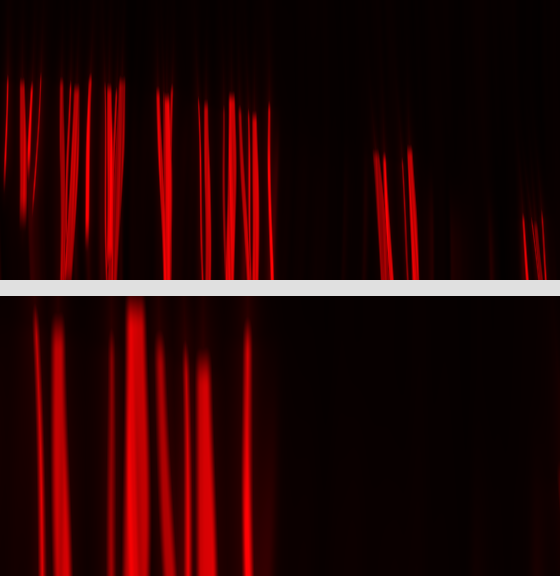
Top, the full canvas; bottom, a detail of the centre.
A Shadertoy shader for this background:

```glsl
// Dark red curtain folds with bundles of glowing strands hanging below a sloping light edge.
// Bundles and strands are looped; golden-ratio style sequences vary their width,
// lean and length, and stretched value noise makes the folds and filaments.

#define BUNDLES 12
#define STRANDS 4
#define BUNDLE_STEP 0.166
#define EDGE_SOFTNESS 0.005
#define MIN_WIDTH 0.0025
#define EXTRA_WIDTH 0.0125
#define HALO 0.17
#define FOLD_LIGHT 0.036
#define GLOW_RED vec3(1.0, 0.003, 0.012)

float hash(vec2 p) {
    p = fract(p * vec2(0.1031, 0.1137));
    p += dot(p, p.yx + 33.33);
    return fract((p.x + p.y) * p.x * 7.31);
}

float noise(vec2 p) {
    vec2 cell = floor(p), f = fract(p);
    f = f * f * (3.0 - 2.0 * f);
    float low = mix(hash(cell), hash(cell + vec2(1, 0)), f.x);
    float high = mix(hash(cell + vec2(0, 1)), hash(cell + vec2(1, 1)), f.x);
    return mix(low, high, f.y);
}

// Evenly spread pseudo-random values for strand number n
vec4 spread(float n) {
    return fract(n * vec4(0.6180, 0.7549, 0.5698, 0.8192) + vec4(0.2, 0.5, 0.8, 0.1));
}

// Height of the sloping edge where the light begins
float lightEdge(float x) {
    return 0.74 - 0.14 * x * x;
}

// Dim vertical folds, slightly warmer below the light edge
float curtain(vec2 p) {
    float bentX = p.x + 0.02 * sin(p.y * 2.0 + p.x * 3.0);
    float fold = 0.6 * noise(vec2(bentX * 18.0, p.y * 0.8))
               + 0.4 * noise(vec2(bentX * 55.0 + 9.0, p.y * 1.3));
    float top = lightEdge(p.x);
    float below = 1.0 - smoothstep(top - 0.25, top + 0.06, p.y);
    float leftSide = 1.0 - smoothstep(0.8, 1.3, p.x);
    float streak = pow(noise(vec2(bentX * 42.0 + 31.0, p.y * 0.7)), 5.0);
    return 0.008 + FOLD_LIGHT * fold
         + below * (0.055 * fold * leftSide + 0.14 * streak);
}

// One strand: soft-sided core, dim halo, and a faint trail above its top
float strand(vec2 p, float rootX, float offset, vec4 r) {
    float top = lightEdge(rootX) + 0.05 * (r.y - 0.5);
    float bottom = 0.36 - 1.1 * rootX + 0.3 * (r.z - 0.5);
    float drop = top - p.y;
    float lean = mix(-0.035, 0.09, rootX * 0.5) + 0.05 * (r.w - 0.5);
    float axis = rootX + offset * (1.0 - 0.5 * drop) + lean * drop
               + 0.003 * sin(drop * 7.0 + r.x * 6.28);
    float d = abs(p.x - axis);

    float width = (MIN_WIDTH + EXTRA_WIDTH * r.x * r.x)
                * mix(0.75, 1.1, smoothstep(0.0, 0.3, drop));
    float soft = max(EDGE_SOFTNESS, 1.0 / iResolution.y);
    float core = 1.0 - smoothstep(width - soft, width + soft, d);
    float filament = noise(vec2((p.x - lean * drop) * 190.0, p.y * 2.5));
    core *= mix(0.5, 1.0, sqrt(r.z)) * mix(0.72, 1.06, filament);

    float lit = smoothstep(-0.015, 0.05, drop)
              * smoothstep(bottom - 0.07, bottom + 0.09, p.y);
    float halo = HALO * exp(-d / 0.014);
    float trail = 0.13 * exp(-d / 0.012 - max(-drop, 0.0) / 0.13)
                * smoothstep(bottom - 0.15, bottom + 0.1, p.y);
    return max(max(core, halo) * lit, trail);
}

void mainImage(out vec4 fragColor, in vec2 fragCoord) {
    vec2 p = fragCoord / iResolution.y;
    p.x *= 2.0 * iResolution.y / iResolution.x;

    float glow = 0.0;
    for (int i = 0; i < BUNDLES; i++) {
        // Past the middle only every third bundle is lit
        if (i > 5 && i % 3 != 2) continue;
        float n = float(i);
        float rootX = 0.09 + BUNDLE_STEP * n + 0.018 * sin(n * 2.1);
        float gap = mix(0.018, 0.042, spread(n + 3.0).y);
        for (int j = 0; j < STRANDS; j++) {
            vec4 r = spread(n * float(STRANDS) + float(j));
            float offset = (float(j) - 1.5 + 0.7 * (r.w - 0.5)) * gap;
            glow = max(glow, strand(p, rootX, offset, r));
        }
    }

    float red = min(curtain(p) + glow, 1.0);
    fragColor = vec4(GLOW_RED * red, 1.0);
}
```
